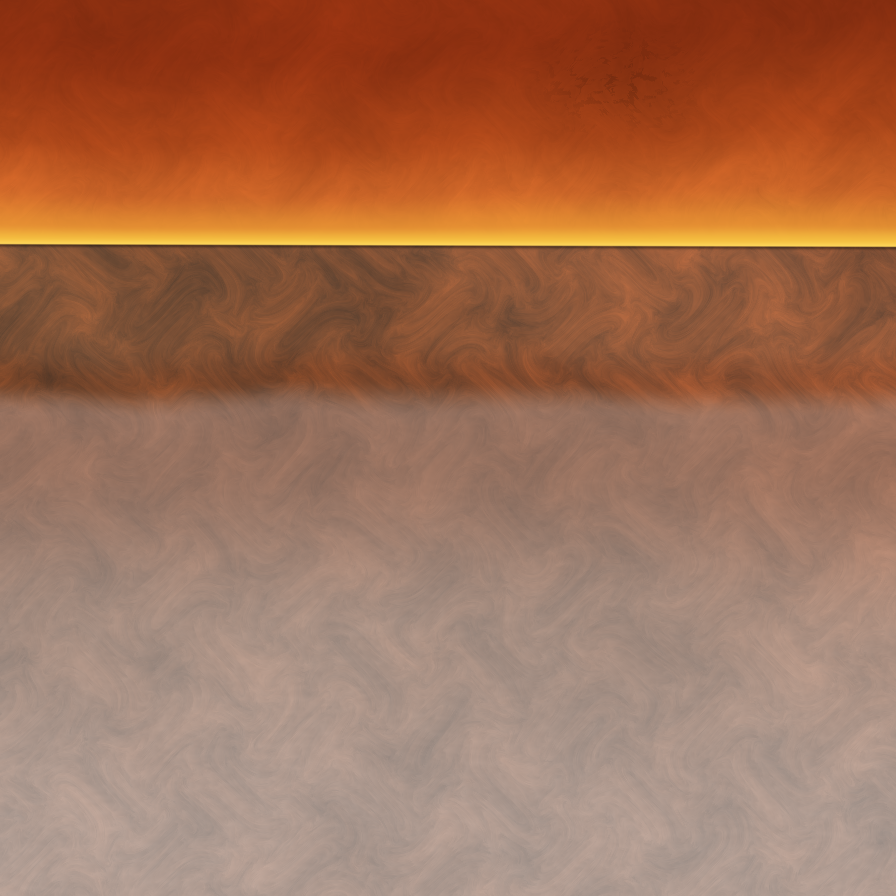
Reproduce this background procedurally as a Shadertoy shader.

```glsl
// Draws a mottled plaster wall: a rust-red upper field with an amber light strip above a brown band and pale stone.

vec2 hash2(vec2 p) {
    vec3 q = fract(p.xyx * vec3(0.1031, 0.1030, 0.0973));
    q += dot(q, q.yzx + 33.33);
    return fract((q.xx + q.yz) * q.zy);
}

// Distance to the nearest scattered point, centred near zero
float cellular(vec2 p) {
    vec2 cell = floor(p), local = fract(p);
    float nearest = 2.0;
    for (int j = -1; j <= 1; j++)
        for (int i = -1; i <= 1; i++) {
            vec2 offset = vec2(i, j);
            vec2 d = offset + hash2(cell + offset) - local;
            nearest = min(nearest, dot(d, d));
        }
    return sqrt(nearest) - 0.48;
}

// Rotated, warped sines in octaves give cloudy trowel marks
float clouds(vec2 p, float persistence) {
    float sum = 0.0, amplitude = 0.5;
    mat2 turn = mat2(0.80, 0.60, -0.60, 0.80);
    for (int i = 0; i < 7; i++) {
        p += 0.7 * sin(p.yx * 1.3 + float(i) * 1.7);
        sum += amplitude * sin(p.x + 0.4) * sin(p.y + 1.1);
        p = turn * p * 1.85 + 2.3;
        amplitude *= persistence;
    }
    return sum;
}

// Light strip seen from its lower edge: h is the height above it
vec3 litWall(float h, float x, float broad) {
    float reach = h * (1.0 + 0.12 * sin(x * 4.0 + 0.5)) - 0.012 * broad * smoothstep(0.0, 0.1, h);
    vec3 col = mix(vec3(0.96, 0.75, 0.25), vec3(0.90, 0.57, 0.20), smoothstep(0.003, 0.024, reach));
    col = mix(col, vec3(0.80, 0.40, 0.16), smoothstep(0.012, 0.066, reach));
    col = mix(col, vec3(0.68, 0.28, 0.10), smoothstep(0.045, 0.135, reach));
    col = mix(col, vec3(0.56, 0.19, 0.065), smoothstep(0.10, 0.25, reach));
    return mix(col, vec3(1.0, 0.86, 0.38), 0.75 * exp(-h * h / 0.000018));
}

// Brown band fading into pale stone towards the floor
vec3 lowerWall(vec2 uv, float broad) {
    float y = uv.y + 0.012 * broad;
    vec3 stone = mix(vec3(0.69, 0.61, 0.57), vec3(0.65, 0.555, 0.505), smoothstep(0.05, 0.34, y));
    stone = mix(stone, vec3(0.585, 0.44, 0.37), smoothstep(0.29, 0.50, y));
    stone += vec3(0.035, 0.0, -0.015) * smoothstep(0.65, 1.0, uv.x) * smoothstep(0.1, 0.4, y);

    vec3 band = mix(vec3(0.48, 0.31, 0.205), vec3(0.58, 0.355, 0.235), smoothstep(0.0, 1.0, uv.x));
    band -= vec3(0.025, 0.045, 0.045) * exp(-pow((y - 0.578) / 0.025, 2.0));
    return mix(stone, band, smoothstep(0.537, 0.574, y));
}

void mainImage(out vec4 fragColor, in vec2 fragCoord) {
    vec2 uv = fragCoord / iResolution.xy;
    float pixel = 1.0 / iResolution.y;

    // Plaster texture from broad patches to fine grain
    float broad = clouds(uv * 9.0 + 4.0, 0.55);
    float veins = clouds(uv * 32.0 + 11.0, 0.75);
    vec2 warped = uv + 0.012 * vec2(veins, broad);
    float grain = cellular(warped * 75.0) + 0.7 * cellular(warped.yx * 150.0 + 8.0);

    // The strip sits on an almost level ledge
    float h = uv.y - 0.7275 + 0.003 * uv.x;
    float upper = smoothstep(-pixel, pixel, h);
    float bandMask = smoothstep(0.53, 0.58, uv.y);

    vec3 lit = litWall(max(h, 0.0), uv.x, broad);
    float calm = smoothstep(0.0, 0.07, h);
    lit *= 1.0 + calm * (0.07 * broad + 0.045 * veins + 0.025 * grain);
    lit *= 1.0 - 0.07 * smoothstep(0.65, 1.0, uv.x) * smoothstep(0.85, 1.0, uv.y);
    // Worn dark patch with pitted specks
    float worn = exp(-dot((uv - vec2(0.69, 0.91)) * vec2(11.0, 18.0), (uv - vec2(0.69, 0.91)) * vec2(11.0, 18.0)));
    lit *= 1.0 - worn * (0.06 + 0.12 * smoothstep(0.0, 0.3, grain));

    vec3 wall = lowerWall(uv, broad);
    float strength = mix(0.055, 0.12, bandMask);
    wall *= 1.0 + strength * (0.9 * broad + 0.8 * veins) + 0.035 * grain;
    // Warm flecks rise through the brown
    wall += vec3(0.055, 0.012, -0.008) * veins * mix(0.35, 1.0, bandMask);
    // Shadow line under the ledge
    wall *= 1.0 - 0.38 * exp(-pow((h + 0.001) / 0.0022, 2.0));

    fragColor = vec4(clamp(mix(wall, lit, upper), 0.0, 1.0), 1.0);
}
```
